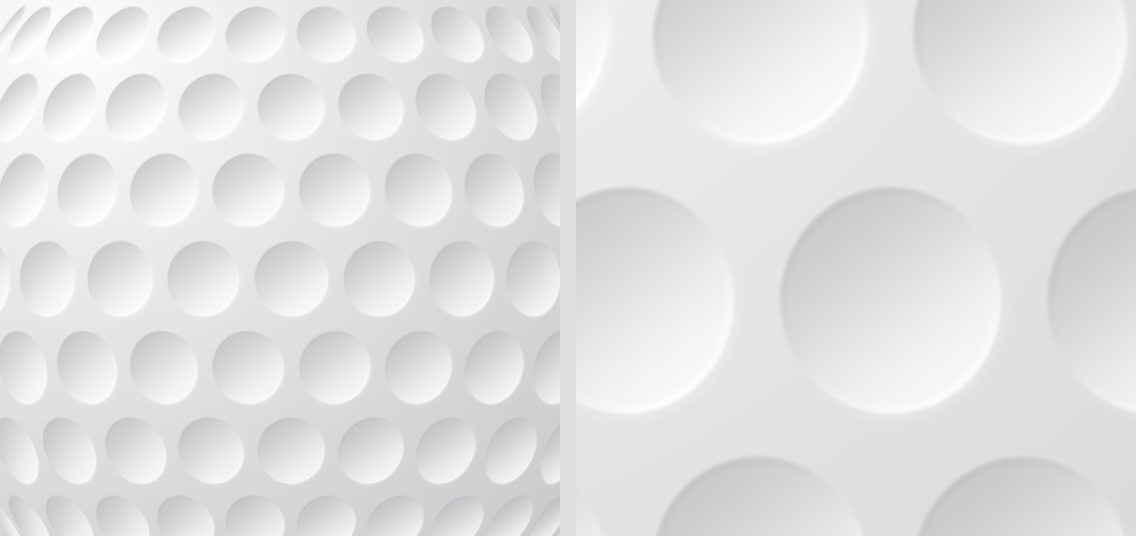
Left: the whole. Right: its middle third, enlarged.
A Shadertoy shader for this pattern:

```glsl
// Lengths are fractions of the canvas height, angles are radians.
const vec2  BALL_CENTER   = vec2(0.0136, 0.0204 - 0.0408);
const float BALL_RADIUS   = 0.675;
const float TAPER         = 0.78;                  // narrowing of rows toward the poles
const vec2  SPACING       = vec2(0.247, 0.249);    // longitude, latitude
const float LON_PHASE     = 0.012;
const vec2  DIMPLE_RADIUS = vec2(0.102, 0.1045);
const float EDGE_SOFTNESS = 0.03;
const vec2  SLOPE_DIR     = vec2(0.6, -0.8);       // from shaded to lit side
const vec2  HIGHLIGHT     = vec2(-0.386, 0.418);
const float FALLOFF       = 1.29;
const vec3  SURFACE_LIGHT = vec3(0.995);
const vec3  SURFACE_DARK  = vec3(0.785, 0.790, 0.798);
const vec3  DIMPLE_LIGHT  = vec3(0.972);
const vec3  DIMPLE_DARK   = vec3(0.778, 0.783, 0.790);

// Longitude and latitude of a point on the tapered ball
vec2 ballAngles(vec2 p, out float inside) {
    float rowRadius = sqrt(BALL_RADIUS * BALL_RADIUS - TAPER * p.y * p.y);
    float s = p.x / rowRadius;
    inside = 1.0 - smoothstep(0.985, 1.0, abs(s));
    return vec2(asin(clamp(s, -0.999, 0.999)),
                asin(clamp(p.y / BALL_RADIUS, -0.999, 0.999)));
}

// Offset from the nearest dimple in staggered rows, one unit at its rim
vec2 dimpleOffset(vec2 angles) {
    float row = round(angles.y / SPACING.y);
    float stagger = 0.5 * mod(row, 2.0);
    float column = round((angles.x - LON_PHASE) / SPACING.x - stagger) + stagger;
    vec2 center = vec2(column, row) * SPACING + vec2(LON_PHASE, 0.0);
    return (angles - center) / DIMPLE_RADIUS;
}

vec3 surfaceColor(vec2 p) {
    float shade = pow(clamp(length(p - HIGHLIGHT) / FALLOFF, 0.0, 1.0), 0.85);
    return mix(SURFACE_LIGHT, SURFACE_DARK, shade);
}

vec3 dimpleColor(vec2 q, vec3 surface) {
    float slope = dot(q, SLOPE_DIR);
    vec3 color = mix(DIMPLE_DARK, DIMPLE_LIGHT, smoothstep(-1.25, 1.1, slope));
    // Surrounding brightness spills into the hollow
    color += 0.3 * (surface - 0.885);
    // Narrow shadow and glint just inside the rim
    float lip = smoothstep(0.88, 1.0, length(q));
    return color + 0.022 * lip * slope;
}

void mainImage(out vec4 fragColor, in vec2 fragCoord) {
    vec2 p = (fragCoord - 0.5 * iResolution.xy) / iResolution.y;

    float inside;
    vec2 angles = ballAngles(p - BALL_CENTER, inside);
    vec2 q = dimpleOffset(angles);

    // Rim coverage, widened where the ball turns away
    vec2 footprint = fwidth(angles) / DIMPLE_RADIUS;
    float soft = EDGE_SOFTNESS + clamp(0.4 * length(footprint), 0.0, 0.12);
    float d = length(q);
    float mask = inside * (1.0 - smoothstep(1.0 - soft, 1.0 + soft, d));

    vec3 surface = surfaceColor(p);
    vec3 color = mix(surface, dimpleColor(q, surface), mask);

    // Faint raised glow outside the lit rim
    float glow = exp(-pow((d - 1.04) / 0.05, 2.0)) * (1.0 - mask) * inside;
    color += 0.015 * glow * smoothstep(0.0, 1.0, dot(q, SLOPE_DIR));

    fragColor = vec4(clamp(color, 0.0, 1.0), 1.0);
}
```
